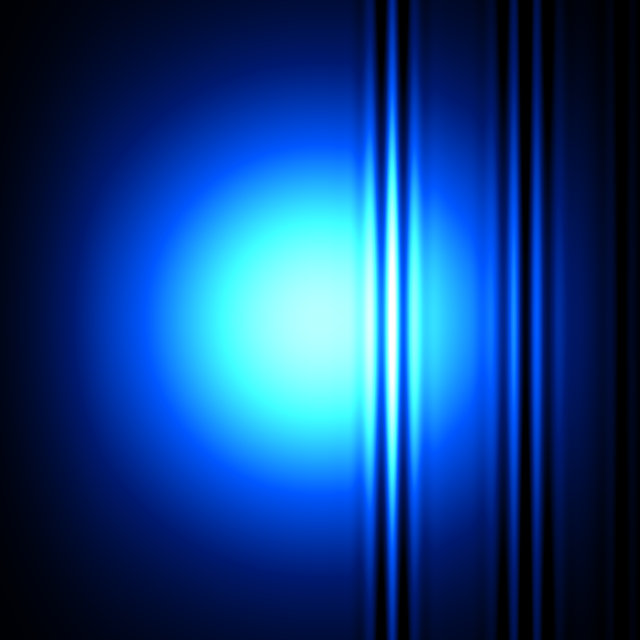
This background is drawn by a WebGL 1 fragment shader. Its source:

```glsl
precision highp float;

uniform vec2 u_resolution;

const float TAU = 6.2831853;

// Ramp colours, evenly spaced from dark to bright
const vec3 NAVY = vec3(0.0, 0.1, 0.44);
const vec3 BLUE = vec3(0.0, 0.34, 1.0);
const vec3 CYAN = vec3(0.25, 1.0, 1.0);
const vec3 WHITE = vec3(1.0);

// Round glow
const vec2 GLOW_CENTRE = vec2(0.5);
const float GLOW_PEAK = 0.905;
const float GLOW_SPREAD = 0.126;

// Side shading: start and end of each fade
const vec2 LEFT_FADE = vec2(-0.15, 0.18);
const vec2 RIGHT_FADE = vec2(0.86, 1.06);

// Fringe packets: centre, signed strength, width, darkening
const vec4 MAIN_PACKET = vec4(0.613, 0.3, 0.036, 0.2);
const vec4 SIDE_PACKET = vec4(0.821, -0.27, 0.042, 0.35);
const vec4 EDGE_PACKET = vec4(0.971, -0.07, 0.025, 0.3);
const float FRINGE_PERIOD = 0.0365;
const float FRINGE_FALLOFF = 0.8;

// Cosine stripes under a bell-shaped window
float fringes(float x, vec4 packet) {
    float d = x - packet.x;
    float window = exp(-d * d / (packet.z * packet.z));
    float wave = packet.y * cos(TAU * d / FRINGE_PERIOD);
    return window * (wave - abs(packet.y) * packet.w);
}

// Piecewise linear colour ramp
vec3 ramp(float level) {
    float t = clamp(level, 0.0, 1.0) * 4.0;
    vec3 colour = NAVY * min(t, 1.0);
    colour = mix(colour, BLUE, clamp(t - 1.0, 0.0, 1.0));
    colour = mix(colour, CYAN, clamp(t - 2.0, 0.0, 1.0));
    return mix(colour, WHITE, clamp(t - 3.0, 0.0, 1.0));
}

void main() {
    vec2 uv = gl_FragCoord.xy / u_resolution;
    vec2 offset = uv - GLOW_CENTRE;

    // Glow with darkened sides
    float level = GLOW_PEAK * exp(-dot(offset, offset) / GLOW_SPREAD);
    level *= smoothstep(LEFT_FADE.x, LEFT_FADE.y, uv.x);
    level *= 1.0 - smoothstep(RIGHT_FADE.x, RIGHT_FADE.y, uv.x);

    // Vertical light and dark bars
    float bars = fringes(uv.x, MAIN_PACKET)
        + fringes(uv.x, SIDE_PACKET)
        + fringes(uv.x, EDGE_PACKET);
    level += bars * exp(-FRINGE_FALLOFF * offset.y * offset.y);

    gl_FragColor = vec4(ramp(level), 1.0);
}
```
